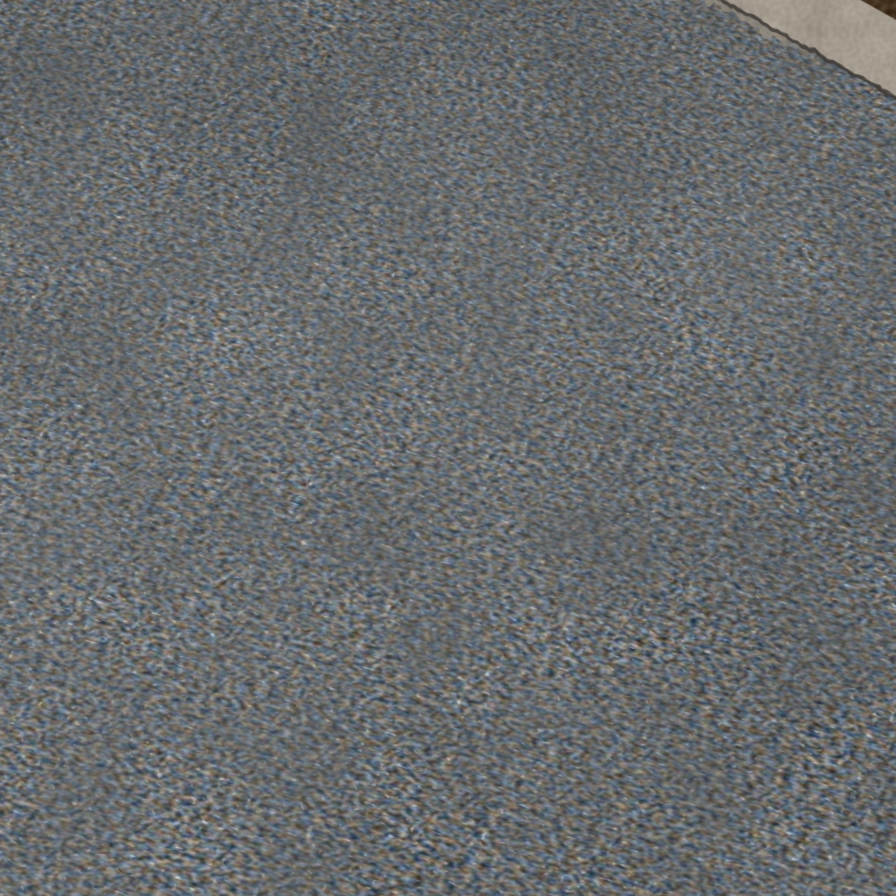
Give the GLSL for this texture, as a Shadertoy shader.

```glsl
// Weathered grey asphalt with fine slanted grain and a pale concrete kerb in the top right corner.

vec2 randomGradient(vec2 cell) {
    vec3 h = fract(cell.xyx * vec3(0.1031, 0.1030, 0.0973));
    h += dot(h, h.yzx + 33.33);
    float angle = 6.2832 * fract((h.x + h.y) * h.z);
    return vec2(cos(angle), sin(angle));
}

float gradientNoise(vec2 p) {
    vec2 cell = floor(p), f = p - cell;
    vec2 w = f * f * f * (f * (f * 6.0 - 15.0) + 10.0);
    vec2 e = vec2(0.0, 1.0);
    float bottom = mix(dot(randomGradient(cell), f),
                       dot(randomGradient(cell + e.yx), f - e.yx), w.x);
    float top = mix(dot(randomGradient(cell + e.xy), f - e.xy),
                    dot(randomGradient(cell + e.yy), f - e.yy), w.x);
    return mix(bottom, top, w.y);
}

// Noise stretched into short strokes along the given angle
float strokes(vec2 p, float angle, float scale) {
    float c = cos(angle), s = sin(angle);
    vec2 along = vec2(c * p.x + s * p.y, c * p.y - s * p.x);
    return gradientNoise(along * vec2(88.0, 165.0) * scale + 71.0 * scale);
}

vec3 asphalt(vec2 uv) {
    // Grain shrinks with distance towards the top
    vec2 ground = vec2((uv.x - 0.5) * (0.92 + 0.25 * uv.y), uv.y * (0.92 + 0.14 * uv.y)) + 2.0;

    // Mostly down-right strokes, with patches leaning the other way
    float lean = smoothstep(0.05, 0.25, gradientNoise(ground * 45.0));
    float coarse = mix(strokes(ground, -0.4, 1.0), strokes(ground, 0.5, 1.1), lean);
    float fine = strokes(ground, -0.2, 1.65);
    float glint = smoothstep(0.28, 0.62, strokes(ground, -0.35, 1.25));

    // Worn areas lose contrast
    float wear = gradientNoise(ground * 9.0) + 0.5 * gradientNoise(ground * 21.0);
    float contrast = mix(1.12, 0.8, uv.y) * (1.0 + 0.5 * wear);
    float grain = 0.22 * coarse + 0.15 * fine + 0.17 * glint;

    // Broad shading, darker along the top and in the lower right
    float shade = 0.03 * gradientNoise(ground * 4.0) + 0.025 * wear;
    shade -= 0.035 * smoothstep(0.65, 1.0, uv.y);
    shade -= 0.03 * smoothstep(0.9, 1.6, uv.x + 1.0 - uv.y);

    // Warm and cool mineral flecks
    float warmth = strokes(ground + 5.0, -0.3, 0.9);
    float green = strokes(ground + 9.0, 0.1, 1.1);
    vec3 tint = warmth * vec3(0.12, 0.01, -0.12) + green * vec3(-0.02, 0.03, -0.02);
    return vec3(0.418, 0.430, 0.438) + shade + contrast * (grain + tint);
}

vec3 concrete(vec2 uv) {
    float stain = gradientNoise(uv * 18.0) + 0.5 * gradientNoise(uv * 50.0);
    float grit = gradientNoise(uv * 170.0);
    return vec3(0.64, 0.61, 0.56) + 0.06 * stain + 0.05 * grit;
}

void mainImage(out vec4 fragColor, in vec2 fragCoord) {
    vec2 uv = fragCoord / iResolution.xy;
    float soft = 1.2 / iResolution.y;
    vec3 color = asphalt(uv);

    // Distance across the kerb, measured from its ragged lower edge
    float across = dot(uv - vec2(0.805, 1.0), vec2(0.489, 0.872));
    float ragged = across + 0.004 * gradientNoise(uv * 60.0) + 0.002 * gradientNoise(uv * 150.0);
    float kerb = smoothstep(-soft, soft, ragged);

    // Broken lip that fades out to the right
    float lip = smoothstep(-0.011, -0.007, ragged + 0.008 * gradientNoise(uv * 85.0));
    lip *= 1.0 - smoothstep(0.86, 0.93, uv.x);
    color = mix(color, concrete(uv) - 0.06, 0.8 * lip);
    color = mix(color, concrete(uv), kerb);

    // Dark joint, then the brown soil beyond the kerb
    float joint = 1.0 - smoothstep(0.0008, 0.0008 + 2.0 * soft, abs(ragged));
    color = mix(color, vec3(0.20, 0.18, 0.17), 0.75 * joint);
    vec3 soil = vec3(0.27, 0.20, 0.13) + 0.15 * gradientNoise(uv * 110.0);
    color = mix(color, soil, smoothstep(0.076 - soft, 0.076 + soft, across));

    fragColor = vec4(clamp(color, 0.0, 1.0), 1.0);
}
```
